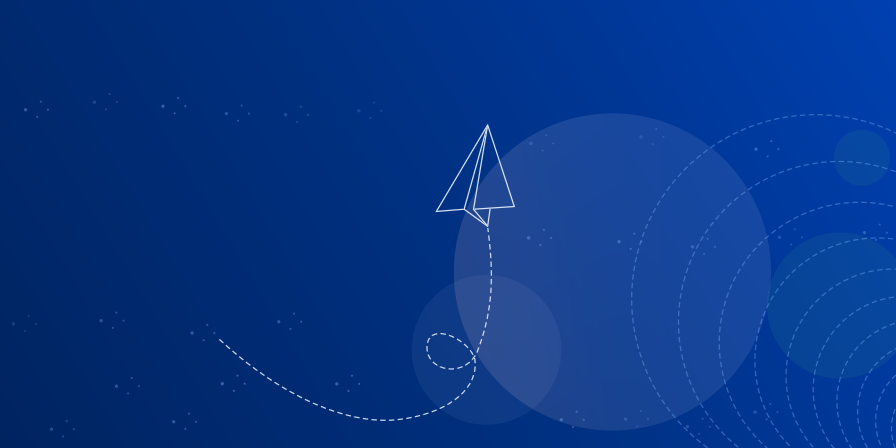
Write a Shadertoy shader that draws this background.

```glsl
const vec3 DEEP_BLUE = vec3(0.0, 0.14, 0.375);
const vec3 MID_BLUE = vec3(0.0, 0.19, 0.51);
const vec3 BRIGHT_BLUE = vec3(0.0, 0.25, 0.69);
const vec3 LILAC = vec3(1.0, 0.78, 0.82);
const vec3 ICE = vec3(0.88, 0.84, 0.95);
const vec3 TEAL = vec3(0.16, 0.48, 0.56);
const vec3 LINE_WHITE = vec3(0.92, 0.95, 1.0);
const vec3 PALE_BLUE = vec3(0.45, 0.68, 0.95);

const float LINE_HALF_WIDTH = 0.0014;
const float DASH_PERIOD = 0.0195;
const float DASH_FILL = 0.62;
const vec2 RING_CORNER = vec2(2.232, -0.078);
const float RING_RADIUS = 0.411;
const float RING_RATIO = 0.873;
const int RING_COUNT = 11;
const int TRAIL_STEPS = 18;

float pixelSize;

float hash(vec2 p) {
    return fract(sin(dot(p, vec2(127.1, 311.7))) * 43758.5);
}

// Antialiased coverage of a signed distance
float cover(float d) {
    return clamp(0.5 - d / pixelSize, 0.0, 1.0);
}

float disc(vec2 p, vec2 center, float radius) {
    return cover(length(p - center) - radius);
}

// x: distance to the segment, y: position along it from 0 to 1
vec2 segment(vec2 p, vec2 a, vec2 b) {
    vec2 ab = b - a;
    float t = clamp(dot(p - a, ab) / dot(ab, ab), 0.0, 1.0);
    return vec2(length(p - a - ab * t), t);
}

float dashes(float s, float period) {
    return cover((abs(fract(s / period) - 0.5) - 0.5 * DASH_FILL) * period);
}

vec2 bezier(vec2 a, vec2 b, vec2 c, vec2 d, float t) {
    float u = 1.0 - t;
    return u * u * u * a + 3.0 * u * u * t * b + 3.0 * u * t * t * c + t * t * t * d;
}

// Looping flight path, dashed by arc length
float trail(vec2 p) {
    vec2 path[16] = vec2[16](
        vec2(0.487, 0.245), vec2(0.612, 0.128), vec2(0.755, 0.057), vec2(0.872, 0.062),
        vec2(0.990, 0.070), vec2(1.070, 0.128), vec2(1.060, 0.198), vec2(1.047, 0.245),
        vec2(0.953, 0.286), vec2(0.953, 0.224), vec2(0.953, 0.172), vec2(1.036, 0.154),
        vec2(1.065, 0.214), vec2(1.102, 0.310), vec2(1.102, 0.388), vec2(1.089, 0.490));
    float travelled = 0.0, ink = 0.0;
    vec2 a = path[0];
    for (int i = 0; i < 15; i += 3) {
        for (int j = 1; j <= TRAIL_STEPS; j++) {
            float t = float(j) / float(TRAIL_STEPS);
            vec2 b = bezier(path[i], path[i + 1], path[i + 2], path[i + 3], t);
            vec2 hit = segment(p, a, b);
            float span = length(b - a);
            float dash = dashes(travelled + hit.y * span, DASH_PERIOD);
            ink = max(ink, cover(hit.x - LINE_HALF_WIDTH) * dash);
            travelled += span;
            a = b;
        }
    }
    return ink;
}

// Folded paper plane outline
float plane(vec2 p) {
    vec2 apex = vec2(1.0885, 0.721), tip = vec2(1.0885, 0.495);
    vec2 left = vec2(0.974, 0.528), right = vec2(1.148, 0.539);
    vec2 innerLeft = vec2(1.036, 0.533), innerRight = vec2(1.057, 0.533);
    vec2 outline[10] = vec2[10](apex, left, innerLeft, apex, innerRight,
                                right, apex, innerLeft, tip, innerRight);
    float d = segment(p, tip, vec2(1.094, 0.534)).x;
    for (int i = 0; i < 9; i++) d = min(d, segment(p, outline[i], outline[i + 1]).x);
    return cover(d - LINE_HALF_WIDTH);
}

// Shrinking dashed rings that share one corner
float rings(vec2 p) {
    float ink = 0.0, radius = RING_RADIUS;
    for (int i = 0; i < RING_COUNT; i++) {
        vec2 q = p - RING_CORNER - vec2(-radius, radius);
        float perimeter = 6.28318 * radius;
        float period = perimeter / floor(perimeter / DASH_PERIOD);
        float dash = dashes(atan(q.y, q.x) * radius, period);
        ink = max(ink, cover(abs(length(q) - radius) - LINE_HALF_WIDTH) * dash);
        radius *= RING_RATIO;
    }
    return ink;
}

// A jittered row of four-dot clusters
float sprinkles(vec2 p, vec2 start, float spacing, int count) {
    vec2 offsets[4] = vec2[4](vec2(0), vec2(0.034, 0.018), vec2(0.026, -0.016), vec2(0.05, 0.0));
    float ink = 0.0;
    for (int i = 0; i < count; i++) {
        vec2 seed = start + float(i);
        vec2 jitter = (vec2(hash(seed), hash(seed + 7.3)) - 0.5) * vec2(0.03, 0.045);
        vec2 center = start + vec2(float(i) * spacing, 0.0) + jitter * float(i > 0);
        float strength = mix(0.2, 0.45, hash(seed + 3.1));
        for (int k = 0; k < 4; k++) {
            float radius = k == 0 ? 0.0036 : 0.0022;
            ink = max(ink, disc(p, center + offsets[k], radius) * strength);
        }
    }
    return ink;
}

void mainImage(out vec4 fragColor, in vec2 fragCoord) {
    pixelSize = 1.0 / iResolution.y;
    vec2 p = fragCoord * pixelSize;

    // Diagonal backdrop
    float t = 0.385 * p.x + 0.23 * p.y;
    vec3 color = mix(DEEP_BLUE, MID_BLUE, clamp(t * 2.0, 0.0, 1.0));
    color = mix(color, BRIGHT_BLUE, clamp(t * 2.0 - 1.0, 0.0, 1.0));

    // Translucent discs
    vec3 discTint = mix(LILAC, ICE, smoothstep(1.0, 1.6, p.x + 0.3 * p.y));
    float discAlpha = mix(0.14, 0.10, smoothstep(1.0, 1.5, p.x));
    color = mix(color, discTint, discAlpha * disc(p, vec2(1.367, 0.393), 0.354));
    color = mix(color, ICE, 0.06 * disc(p, vec2(1.086, 0.219), 0.167));
    color = mix(color, TEAL, 0.18 * disc(p, vec2(1.875, 0.318), 0.163));
    color = mix(color, TEAL, 0.18 * disc(p, vec2(1.924, 0.648), 0.0625));

    // Scattered dots
    float dots = sprinkles(p, vec2(0.057, 0.755), 0.148, 6);
    dots = max(dots, sprinkles(p, vec2(0.030, 0.277), 0.196, 4));
    dots = max(dots, sprinkles(p, vec2(0.260, 0.138), 0.245, 3));
    dots = max(dots, sprinkles(p, vec2(0.115, 0.042), 0.260, 2));
    dots = max(dots, sprinkles(p, vec2(1.180, 0.469), 0.187, 5));
    dots = max(dots, sprinkles(p, vec2(1.253, 0.063), 0.142, 4));
    dots = max(dots, sprinkles(p, vec2(1.185, 0.680), 0.250, 3));
    color = mix(color, PALE_BLUE, dots);

    // Line work
    color = mix(color, PALE_BLUE, 0.42 * rings(p));
    color = mix(color, LINE_WHITE, 0.85 * trail(p));
    color = mix(color, LINE_WHITE, 0.9 * plane(p));
    fragColor = vec4(color, 1.0);
}
```
